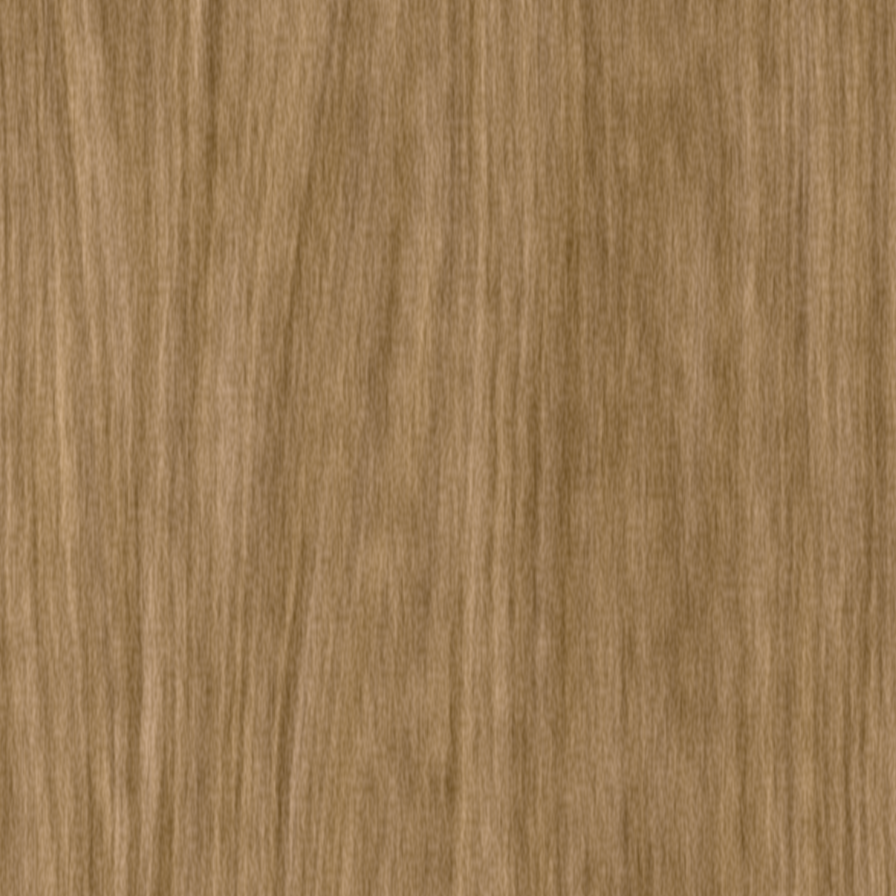
Reproduce this texture procedurally as a WebGL 1 fragment shader.

```glsl
precision highp float;
// Oak veneer: upright leaning growth rings, a pointed heart figure and fine fibres.
uniform vec2 u_resolution;

#define BASE_COLOR vec3(0.604, 0.482, 0.334)
#define TONE_TINT vec3(1.0, 0.95, 0.98)
#define BAND_AMOUNT 0.085
#define RING_AMOUNT 0.105
#define LINE_AMOUNT 0.105
#define FIBRE_AMOUNT 0.085
#define SPECK_AMOUNT 0.075
#define FIGURE_AMOUNT 0.075
#define HEART_TIP vec2(0.138, 0.11)
#define HEART_WIDTH 0.055

// Unit gradient direction for a lattice cell.
vec2 gradientAt(vec2 cell) {
  vec3 q = fract(cell.xyx * vec3(0.1031, 0.1030, 0.0973));
  q += dot(q, q.yzx + 33.33);
  float angle = 6.28318 * fract((q.x + q.y) * q.z);
  return vec2(cos(angle), sin(angle));
}

float gradientNoise(vec2 p) {
  vec2 cell = floor(p);
  vec2 f = p - cell;
  vec2 w = f * f * f * (f * (f * 6.0 - 15.0) + 10.0);
  vec2 e = vec2(1.0, 0.0);
  float a = dot(gradientAt(cell), f);
  float b = dot(gradientAt(cell + e.xy), f - e.xy);
  float c = dot(gradientAt(cell + e.yx), f - e.yx);
  float d = dot(gradientAt(cell + e.xx), f - e.xx);
  return mix(mix(a, b, w.x), mix(c, d, w.x), w.y);
}

// Noise stretched by scale, faded out where it gets finer than the canvas can show.
float grain(vec2 p, vec2 scale, float seed) {
  float visible = 1.0 - smoothstep(0.75, 1.5, scale.x / u_resolution.x);
  return visible * gradientNoise(p * scale + seed * vec2(17.3, 9.7));
}

float bump(float x, float center, float width) {
  float q = (x - center) / width;
  return exp(-q * q);
}

// Nested pointed arch: dark rim, pale surround and a dark core near the tip.
float heartTone(vec2 p) {
  float rise = p.y - HEART_TIP.y;
  float halfWidth = HEART_WIDTH * sqrt(max(rise, 0.0));
  float axis = HEART_TIP.x - 0.028 * rise;
  float edge = abs(p.x - axis) - halfWidth + 0.3 * max(-rise, 0.0);
  float rim = bump(edge, 0.0, 0.006) * smoothstep(-0.05, 0.12, rise);
  float surround = bump(edge, 0.02, 0.014);
  float core = (1.0 - smoothstep(-0.012, 0.002, edge)) * bump(rise, 0.25, 0.25);
  float paleFlank = bump(p.x, axis - 0.4 * halfWidth, 0.014) * smoothstep(0.4, 0.8, rise);
  return 0.03 * surround + 0.035 * paleFlank - 0.045 * rim - 0.04 * core;
}

void main() {
  vec2 uv = gl_FragCoord.xy / u_resolution;

  // Waver and lean of the growth rings.
  vec2 p = uv;
  p.x += 0.010 * grain(uv, vec2(5.0, 2.5), 1.0)
       + 0.003 * grain(uv, vec2(26.0, 9.0), 2.0);
  float lean = 0.13 * bump(p.x, 0.38, 0.12) - 0.07 * bump(p.x, 0.09, 0.05);
  vec2 ring = vec2(p.x - lean * (p.y - 0.5), p.y);

  // Flat-sawn zones carry soft figure, the others carry tight lines.
  float plain = min(bump(p.x, 0.455, 0.045) + bump(p.x, 0.755, 0.085), 1.0);
  float lined = 1.0 - 0.8 * plain;

  // Broad bands, rings and fine lines.
  float tone = BAND_AMOUNT * (grain(ring, vec2(13.0, 0.9), 3.0)
                            + 0.7 * grain(ring, vec2(29.0, 1.4), 4.0));
  tone += RING_AMOUNT * lined * grain(ring, vec2(62.0, 1.5), 5.0);
  tone += LINE_AMOUNT * lined * grain(ring, vec2(128.0, 2.2), 6.0);

  // Mottled figure with ragged upright edges.
  vec2 ragged = uv + vec2(0.0, 0.04 * grain(uv, vec2(90.0, 5.0), 7.0));
  float figure = grain(ragged, vec2(17.0, 6.0), 8.0)
               + 0.8 * grain(ragged, vec2(48.0, 14.0), 9.0);
  tone += FIGURE_AMOUNT * (0.3 + 0.7 * plain) * figure;

  // Placed features: heart, dark leaning streak, seam and shaded plain zone.
  tone += heartTone(p);
  float streakX = 0.405 + 0.17 * (p.y - 0.5);
  tone -= 0.055 * bump(p.x, streakX, 0.014) * bump(p.y, 0.52, 0.22);
  tone -= 0.035 * bump(uv.x, 0.504, 0.0025);
  tone -= 0.028 * bump(p.x, 0.73, 0.075);
  tone += 0.018 * bump(p.x, 0.47, 0.03);

  // Fibres, pores and specks.
  float fibre = grain(p, vec2(210.0, 20.0), 10.0);
  tone += FIBRE_AMOUNT * fibre;
  tone -= 0.035 * smoothstep(0.22, 0.5, grain(p, vec2(170.0, 15.0), 11.0));
  float speck = grain(uv, vec2(310.0, 110.0), 12.0);
  tone += SPECK_AMOUNT * speck;

  // Slight warm and grey drift along the fibres.
  float drift = grain(ring, vec2(34.0, 3.0), 13.0) + speck;
  vec3 color = BASE_COLOR + tone * TONE_TINT + drift * vec3(0.0, 0.004, 0.028);
  gl_FragColor = vec4(clamp(color, 0.0, 1.0), 1.0);
}
```
